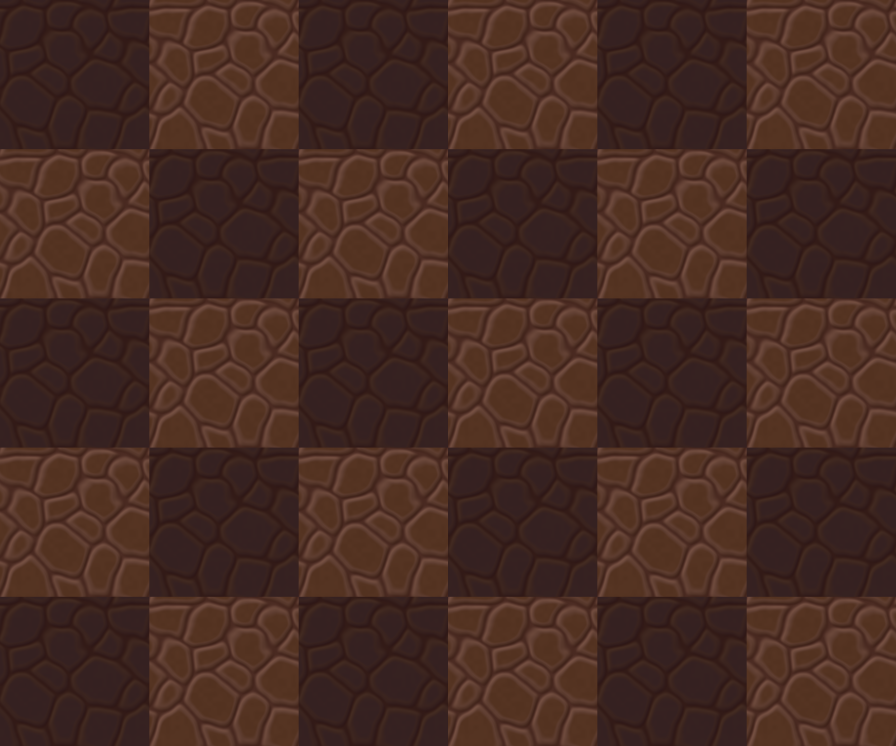
This pattern is drawn by a Shadertoy shader. Its source:

```glsl
// Checkerboard of dark and light brown embossed leather with a cracked stone grain.
// Each tile repeats one wrapping grain: a weighted Voronoi diagram with rounded
// cells, split into grooves, raised rims and flat faces, lit from the upper left.

#define TILES vec2(6.0, 5.0)     // repeats across and down
#define CELLS 4.0                // grain cells per tile side
#define SIZE_SPREAD 0.5          // difference between large and small cells
#define ROUNDING 24.0            // higher gives sharper cell corners
#define GROOVE 0.13              // groove slope width, in cells
#define FACE_INSET 0.17          // rim width, in cells
#define WARP 0.11                // waviness of the cracks
#define DARK_SHIFT 0.235         // sideways grain offset of dark tiles
#define SEED vec2(17.0, 43.0)

// Three random values per lattice point, without sine
vec3 hash3(vec2 p) {
    vec3 q = fract(vec3(p.xyx) * vec3(0.1031, 0.1030, 0.0973));
    q += dot(q, q.yxz + 33.33);
    return fract((q.xxy + q.yzz) * q.zyx);
}

// Smooth value noise that wraps after the given period
vec3 wrapNoise(vec2 p, float period) {
    vec2 i = floor(p), f = fract(p);
    f = f * f * (3.0 - 2.0 * f);
    vec3 a = hash3(mod(i, period) + 71.0);
    vec3 b = hash3(mod(i + vec2(1, 0), period) + 71.0);
    vec3 c = hash3(mod(i + vec2(0, 1), period) + 71.0);
    vec3 d = hash3(mod(i + 1.0, period) + 71.0);
    return mix(mix(a, b, f.x), mix(c, d, f.x), f.y);
}

// Cell site relative to the local point (xy) and its weight (z)
vec3 cellSite(vec2 cell, vec2 offset, vec2 f) {
    vec3 h = hash3(mod(cell + offset, CELLS) + SEED);
    return vec3(offset + 0.1 + 0.8 * h.xy - f, SIZE_SPREAD * h.z * h.z);
}

// Rounded distance to the closest crack, in cells
float crackDistance(vec2 p) {
    p += WARP * (wrapNoise(p * 2.0, CELLS * 2.0).xy - 0.5) * 2.0;
    vec2 cell = floor(p), f = p - cell, ownOffset = vec2(0);
    vec3 own = vec3(0);
    float best = 1e5;
    for (int y = -2; y <= 2; y++)
    for (int x = -2; x <= 2; x++) {
        vec2 offset = vec2(x, y);
        vec3 site = cellSite(cell, offset, f);
        float power = dot(site.xy, site.xy) - site.z;
        if (power < best) { best = power; own = site; ownOffset = offset; }
    }
    // Blend the distances to all the cell's edges
    float sum = 0.0;
    for (int y = -2; y <= 2; y++)
    for (int x = -2; x <= 2; x++) {
        vec2 offset = vec2(x, y);
        if (offset == ownOffset) continue;
        vec3 site = cellSite(cell, offset, f);
        float power = dot(site.xy, site.xy) - site.z;
        float edge = (power - best) / (2.0 * length(site.xy - own.xy));
        sum += exp(-ROUNDING * edge);
    }
    return max(0.0, -log(sum + 1e-9) / ROUNDING);
}

float height(vec2 p) {
    return smoothstep(0.0, GROOVE, crackDistance(p));
}

// Leather colour at p: groove, rim and face tones plus directional relief
vec3 leather(vec2 p, vec3 groove, vec3 rim, vec3 face, vec3 relief) {
    vec2 toLight = 0.05 * vec2(-0.6, -0.8);
    float d = crackDistance(p);
    float slope = height(p - toLight) - height(p + toLight);
    vec3 color = mix(groove, rim, smoothstep(0.0, 0.09, d));
    color = mix(color, face, smoothstep(FACE_INSET - 0.05, FACE_INSET + 0.05, d));
    float grain = wrapNoise(p * 8.0, CELLS * 8.0).z - 0.5;
    return color + relief * (slope + 0.18 * grain);
}

// Antialiased square wave: +1 on even units, -1 on odd units
vec2 squareWave(vec2 p, vec2 pixel) {
    vec2 ramp = abs(mod(p - 0.5, 2.0) - 1.0) - 0.5;
    return clamp(2.0 * ramp / pixel, -1.0, 1.0);
}

void mainImage(out vec4 fragColor, in vec2 fragCoord) {
    // Tile coordinates, counted from the top left
    vec2 uv = fragCoord / iResolution.xy;
    vec2 tile = vec2(uv.x, 1.0 - uv.y) * TILES;
    vec2 wave = squareWave(tile, TILES / iResolution.xy);
    float lightTile = 0.5 - 0.5 * wave.x * wave.y;

    // The two leathers
    vec3 dark = leather((tile + vec2(DARK_SHIFT, 0.0)) * CELLS,
        vec3(0.20, 0.105, 0.09), vec3(0.23, 0.14, 0.12),
        vec3(0.21, 0.13, 0.13), vec3(0.035, 0.03, 0.012));
    vec3 light = leather(tile * CELLS,
        vec3(0.29, 0.165, 0.13), vec3(0.375, 0.245, 0.195),
        vec3(0.33, 0.20, 0.13), vec3(0.085, 0.07, 0.065));

    fragColor = vec4(mix(dark, light, lightTile), 1.0);
}
```
